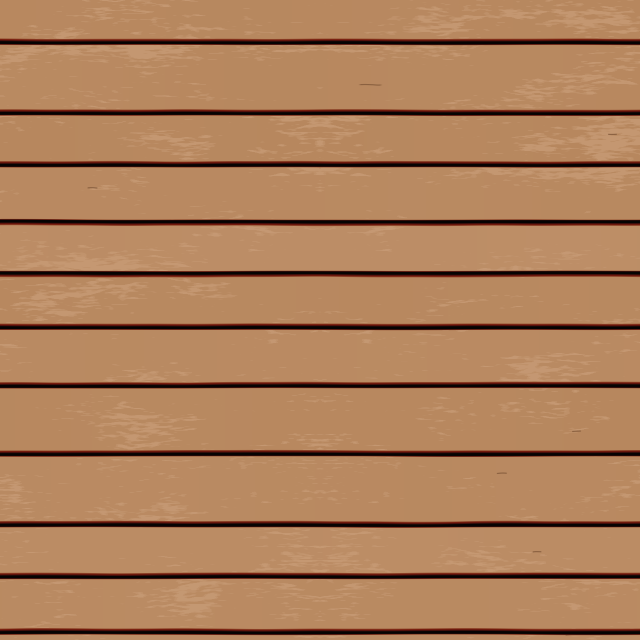
This texture is drawn by a WebGL 2 fragment shader. Its source:

```glsl
#version 300 es
precision highp float;
// Horizontal wooden cladding: uneven boards parted by thin black gaps with red-brown rims.
// Each board gets its own tint, pale worn streaks from stretched gradient noise,
// and sometimes a short dark scratch.
uniform vec2 u_resolution;
out vec4 fragColor;

const int GAP_COUNT = 11;
const float GAP_HEIGHTS[GAP_COUNT] = float[](
  0.0117, 0.0990, 0.1797, 0.2904, 0.3971, 0.4883,
  0.5729, 0.6536, 0.7422, 0.8229, 0.9336);

const vec3 WOOD_LIGHT = vec3(0.740, 0.556, 0.402);
const vec3 WOOD_DARK  = vec3(0.718, 0.531, 0.370);
const vec3 WORN       = vec3(0.785, 0.613, 0.468);
const vec3 SCRATCH    = vec3(0.50, 0.34, 0.22);
const vec3 RIM        = vec3(0.58, 0.32, 0.20);
const vec3 RED        = vec3(0.47, 0.11, 0.05);
const vec3 DARK_RED   = vec3(0.31, 0.05, 0.04);
const vec3 UMBER      = vec3(0.17, 0.06, 0.04);
const vec3 BLACK      = vec3(0.02, 0.01, 0.01);

const float WEAR_LEVEL = 0.33;      // higher leaves less worn wood
const float GAP_WOBBLE = 0.0013;
const float SCRATCH_CHANCE = 0.6;
const float SCRATCH_HALF_WIDTH = 0.0009;

float hash(vec2 p) {
  vec3 q = fract(p.xyx * vec3(0.1031, 0.1030, 0.0973));
  q += dot(q, q.yzx + 33.33);
  return fract((q.x + q.y) * q.z);
}

float cornerSlope(vec2 cell, vec2 offset) {
  float angle = 6.28319 * hash(cell);
  return dot(vec2(cos(angle), sin(angle)), offset);
}

float gradientNoise(vec2 p) {
  vec2 cell = floor(p), f = fract(p);
  vec2 w = f * f * f * (f * (f * 6.0 - 15.0) + 10.0);
  vec2 e = vec2(1.0, 0.0);
  float low = mix(cornerSlope(cell, f), cornerSlope(cell + e, f - e), w.x);
  float high = mix(cornerSlope(cell + e.yx, f - e.yx), cornerSlope(cell + 1.0, f - 1.0), w.x);
  return mix(low, high, w.y);
}

// Broad patches broken up by fine streaks along the board.
float wearField(vec2 p, float board) {
  p += vec2(3.0 + board * 1.37, 2.0 + board * 0.61);
  p.y += 0.008 * gradientNoise(p * vec2(8.0, 14.0));
  float patches = gradientNoise(p * vec2(5.0, 17.0));
  float streaks = 0.6 * gradientNoise(p * vec2(20.0, 150.0))
                + 0.5 * gradientNoise(p * vec2(62.0, 310.0));
  return 0.9 * patches + streaks;
}

// Share of one pixel row at height d that lies between a and b.
float band(float d, float a, float b, float pixel) {
  return max(0.0, min(b, d + 0.5 * pixel) - max(a, d - 0.5 * pixel)) / pixel;
}

void main() {
  vec2 uv = gl_FragCoord.xy / u_resolution;
  float pixel = 1.0 / u_resolution.y;

  // Find the board and the signed distance to its nearest gap.
  float board = 0.0, gapDistance = 1.0, gapId = 0.0;
  for (int i = 0; i < GAP_COUNT; i++) {
    float id = float(i);
    float wobble = GAP_WOBBLE * gradientNoise(vec2(uv.x * 4.0, id * 7.3 + 0.5));
    float d = uv.y - GAP_HEIGHTS[i] - wobble;
    if (d > 0.0) board = id + 1.0;
    if (abs(d) < abs(gapDistance)) { gapDistance = d; gapId = id; }
  }

  // Board tint with a slow drift along its length.
  float drift = 0.35 * gradientNoise(vec2(uv.x * 2.5, board * 3.7 + 0.4));
  float tint = clamp(hash(vec2(board, 4.0)) + drift, 0.0, 1.0);
  vec3 color = mix(WOOD_DARK, WOOD_LIGHT, tint);

  // Wear, mirrored about the middle of each board.
  float fromMiddle = abs(uv.x - 0.5);
  float wear = mix(wearField(vec2(fromMiddle + 0.3, uv.y), board + 5.0),
                   wearField(uv, board), smoothstep(0.1, 0.2, fromMiddle));
  wear += 0.12 * smoothstep(0.6, 1.0, uv.y);
  float soft = 0.03 + 12.0 * pixel;
  color = mix(color, WORN, 0.40 * smoothstep(-soft, soft, wear - WEAR_LEVEL));
  color = mix(color, WORN, 0.55 * smoothstep(-soft, soft, wear - WEAR_LEVEL - 0.13));

  // At most one thin scratch per board.
  float top = board < float(GAP_COUNT) ? GAP_HEIGHTS[int(board)] : 1.0;
  float bottom = board > 0.0 ? GAP_HEIGHTS[int(board) - 1] : 0.0;
  vec2 center = vec2(hash(vec2(board, 11.0)), mix(bottom, top, 0.25 + 0.5 * hash(vec2(board, 17.0))));
  float halfLength = mix(0.008, 0.045, pow(hash(vec2(board, 23.0)), 3.0));
  vec2 s = uv - center;
  s.y -= 0.002 * gradientNoise(vec2(uv.x * 50.0, board + 0.5));
  float scratch = band(s.y, -SCRATCH_HALF_WIDTH, SCRATCH_HALF_WIDTH, pixel)
                * smoothstep(halfLength, 0.7 * halfLength, abs(s.x))
                * step(hash(vec2(board, 31.0)), SCRATCH_CHANCE);
  color = mix(color, SCRATCH, 0.8 * scratch);

  // Gap layers from rim to core; the red side faces down on two middle gaps.
  float redSide = (gapId == 6.0 || gapId == 7.0) ? -1.0 : 1.0;
  float d = gapDistance * redSide;
  float swell = 0.0009 * gradientNoise(vec2(uv.x * 9.0, gapId * 5.1 + 0.3));
  color = mix(color, RIM, band(d, -0.0039, 0.0061 + swell, pixel));
  color = mix(color, RED, band(d, -0.0031, 0.0051 + swell, pixel));
  color = mix(color, DARK_RED, band(d, -0.0029, 0.0036 + swell, pixel));
  color = mix(color, UMBER, band(d, -0.0026, 0.0023 + swell, pixel));
  color = mix(color, BLACK, band(d, -0.0023, 0.0017 + swell, pixel));

  fragColor = vec4(color, 1.0);
}
```
